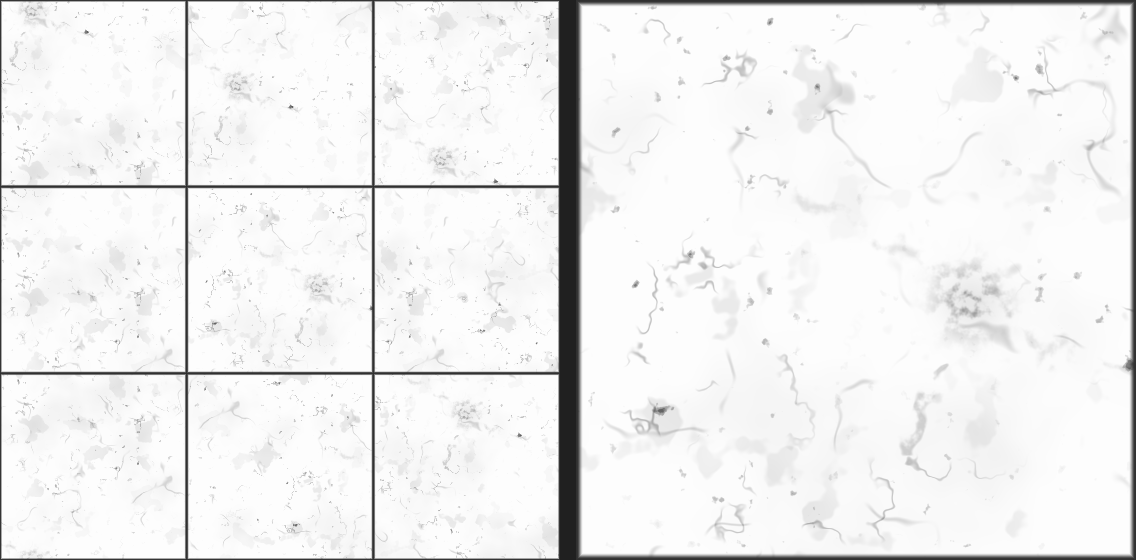
Left: the whole. Right: its middle third, enlarged.
Give the GLSL for this texture, as a three.js fragment shader.

```glsl
varying vec2 vUv;

const float TILES = 3.0;
const float GROUT_CORE = 0.0006;   // half widths, in canvas units
const float GROUT_EDGE = 0.0043;
const float SLAB_SPAN = 0.625;     // part of the wrapping slab seen in one tile
const vec3 STONE = vec3(0.992);
const vec3 GROUT = vec3(0.19);
const float CLOUD_DEPTH = 0.05;
const float PATCH_DEPTH = 0.075;
const float VEIN_DEPTH = 0.13;
const float CRACK_DEPTH = 0.24;
const float FLECK_DEPTH = 0.26;
const float SCAR_DEPTH = 0.42;

float hash(vec2 cell, float seed) {
  return fract(sin(dot(cell, vec2(127.1, 311.7)) + seed * 74.7) * 4375.85);
}

// Gradient noise that repeats after a whole number of cells
float corner(vec2 cell, vec2 offset, float period, float seed) {
  float angle = 6.28319 * hash(mod(cell, period), seed);
  return dot(vec2(cos(angle), sin(angle)), offset);
}

float noise(vec2 p, float period, float seed) {
  vec2 i = floor(p);
  vec2 f = p - i;
  vec2 u = f * f * f * (f * (f * 6.0 - 15.0) + 10.0);
  vec2 e = vec2(1.0, 0.0);
  float low = mix(corner(i, f, period, seed),
                  corner(i + e.xy, f - e.xy, period, seed), u.x);
  float high = mix(corner(i + e.yx, f - e.yx, period, seed),
                   corner(i + e.xx, f - e.xx, period, seed), u.x);
  return 1.4 * mix(low, high, u.y);
}

float fbm(vec2 p, float freq, float seed) {
  float sum = 0.0;
  float amp = 0.5;
  for (int i = 0; i < 4; i++) {
    sum += amp * noise(p * freq + 0.37, freq, seed + float(i));
    freq *= 2.0;
    amp *= 0.5;
  }
  return sum;
}

// Thin line along the zero level of a field
float ridge(float field, float width) {
  return 1.0 - smoothstep(0.0, width, abs(field));
}

float segment(vec2 p, vec2 a, vec2 b) {
  vec2 ab = b - a;
  return length(p - a - ab * clamp(dot(p - a, ab) / dot(ab, ab), 0.0, 1.0));
}

// Place of the dark scar within each tile, in slab units
vec2 scarPlace(vec2 id) {
  return fract(vec2(0.11, 0.99) + id.x * vec2(0.60, 0.25)
    + id.y * vec2(0.0, 0.80) + id.x * id.y * vec2(-0.27, 0.25));
}

vec3 marble(vec2 p) {
  float cloud = fbm(p, 4.0, 1.0);
  float density = smoothstep(-0.15, 0.22, fbm(p, 3.0, 11.0));
  float gate = noise(p * 18.0, 18.0, 21.0);
  float grain = fbm(p, 40.0, 31.0);

  // Pale clouds and blotches
  float shade = CLOUD_DEPTH * smoothstep(-0.1, 0.6, cloud);
  float blotch = smoothstep(0.21, 0.29, fbm(p, 11.0, 41.0) + 0.15 * cloud);
  shade += PATCH_DEPTH * blotch * mix(0.3, 1.0, density);

  // Long veins and short broken cracks
  float vein = ridge(fbm(p, 4.0, 51.0), 0.025);
  shade += VEIN_DEPTH * vein * smoothstep(-0.05, 0.45, gate + cloud);
  float crack = ridge(fbm(p, 13.0, 61.0), 0.04);
  shade += CRACK_DEPTH * crack * density * smoothstep(0.12, 0.5, gate);

  // Scattered flecks, a few of them dark
  float fleck = smoothstep(0.34, 0.46, grain) + smoothstep(0.47, 0.58, grain);
  shade += FLECK_DEPTH * fleck * mix(0.12, 1.0, density);

  // Scar with a ragged streak below and a faint vein across
  vec2 d = fract(p + 0.5) - 0.5;
  float core = exp(-dot(d, d) / 0.0011);
  shade += SCAR_DEPTH * core * smoothstep(-0.1, 0.3, grain);
  shade += 0.08 * core;
  vec2 w = d + 0.05 * vec2(fbm(p, 12.0, 71.0), fbm(p, 12.0, 81.0));
  float streak = segment(w, vec2(-0.03, -0.08), vec2(-0.07, -0.18));
  shade += 0.16 * (1.0 - smoothstep(0.003, 0.009, streak))
    * smoothstep(-0.3, 0.1, grain);
  float across = segment(w, vec2(-0.19, 0.12), vec2(0.19, -0.10));
  shade += 0.09 * (1.0 - smoothstep(0.001, 0.010, across))
    * smoothstep(-0.2, 0.3, grain + 0.3 * gate);

  return STONE - min(shade, 0.62);
}

void main() {
  vec2 grid = vUv * TILES;
  vec2 id = mod(floor(grid), TILES);
  vec2 local = fract(grid);

  vec3 color = marble(local * SLAB_SPAN - scarPlace(id));

  // Soft grout, centred on the tile borders
  vec2 border = min(local, 1.0 - local) / TILES;
  float tile = smoothstep(GROUT_CORE, GROUT_EDGE, min(border.x, border.y));
  gl_FragColor = vec4(mix(GROUT, color, tile), 1.0);
}
```
